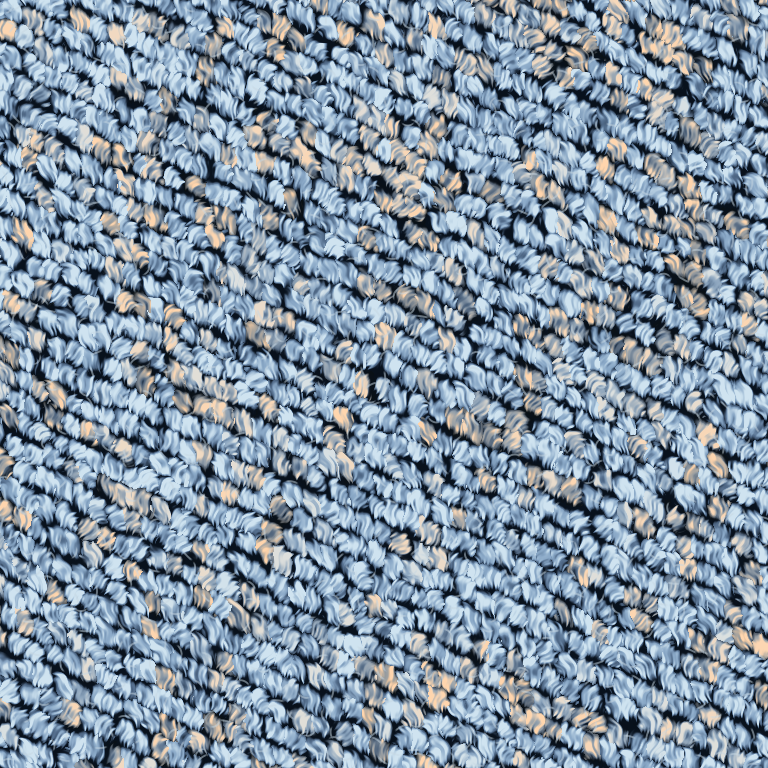
A three.js fragment shader for this texture:

```glsl
varying vec2 vUv;

const vec2 TUFT_SIZE = vec2(0.0235, 0.0315);
const float ROW_SLOPE = 0.43;
const vec3 GAP = vec3(0.03, 0.065, 0.11);
const vec3 DENIM = vec3(0.32, 0.42, 0.54);
const vec3 SKY = vec3(0.54, 0.66, 0.78);
const vec3 PALE = vec3(0.81, 0.89, 0.94);
const vec3 WARM_TINT = vec3(1.24, 0.94, 0.72);

float hash(vec2 p, float seed) {
  vec3 q = fract(vec3(p.xyx) * 0.1031 + seed * 0.137);
  q += dot(q, q.yzx + 33.33);
  return fract((q.x + q.y) * q.z);
}

float noise(vec2 p, float seed) {
  vec2 cell = floor(p);
  vec2 f = fract(p);
  f *= f * (3.0 - 2.0 * f);
  float low = mix(hash(cell, seed), hash(cell + vec2(1.0, 0.0), seed), f.x);
  float high = mix(hash(cell + vec2(0.0, 1.0), seed), hash(cell + 1.0, seed), f.x);
  return mix(low, high, f.y);
}

vec2 rotate(vec2 p, float angle) {
  float c = cos(angle);
  float s = sin(angle);
  return vec2(c * p.x - s * p.y, s * p.x + c * p.y);
}

// Slow layered waves that make the rows wander
vec2 wander(vec2 p) {
  return vec2(sin(p.y * 23.0 + 3.0 * sin(p.x * 9.0)),
              sin(p.x * 17.0 + 2.0 * sin(p.y * 13.0)) + 0.5 * sin(p.x * 41.0 - p.y * 29.0));
}

// Irregular yarn filaments running along y, about -1 to 1
float strands(vec2 p, float seed) {
  p.x += 0.0016 * sin(p.y * 230.0 + seed * 5.0);
  float fine = noise(p / vec2(0.0029, 0.0125) + 60.0, seed);
  float coarse = noise(p / vec2(0.0056, 0.0105) + 90.0, seed + 3.0);
  return 1.25 * (fine - 0.5) + 0.95 * (coarse - 0.5);
}

// 0 at the heart of a tuft, 1 at its rim
float tuftRim(vec2 p, vec2 radius) {
  vec2 q = pow(abs(p) / radius, vec2(2.4));
  return pow(q.x + q.y, 0.417);
}

vec3 yarnColor(float tone, float warmth) {
  vec3 color = mix(GAP, DENIM, smoothstep(0.0, 0.38, tone));
  color = mix(color, SKY, smoothstep(0.34, 0.64, tone));
  color = mix(color, PALE, smoothstep(0.60, 0.93, tone));
  return color * mix(vec3(1.0), WARM_TINT, warmth);
}

// Topmost tuft: x = tone, y = warmth
vec2 pile(vec2 p) {
  vec2 grid = vec2(p.x, p.y + ROW_SLOPE * p.x) / TUFT_SIZE;
  vec2 base = floor(grid);
  float top = -10.0;
  vec2 result = vec2(0.0);
  for (int j = -1; j <= 1; j++) {
    for (int i = -1; i <= 1; i++) {
      vec2 id = base + vec2(float(i), float(j));
      vec2 jitter = vec2(hash(id, 1.0), hash(id, 2.0)) - 0.5;
      float stagger = 0.5 * mod(id.y, 2.0) - 0.25;
      vec2 local = grid - id - 0.5 - jitter * vec2(0.46, 0.26);
      local.x -= stagger;
      vec2 offset = local * TUFT_SIZE;
      offset.y -= ROW_SLOPE * offset.x;

      float lean = 0.2 + 1.5 * (hash(id, 3.0) - 0.5) + 18.0 * offset.x;
      float yarn = strands(rotate(offset, lean), 20.0 * hash(id, 4.0));
      vec2 radius = vec2(0.70, 0.56) * mix(0.88, 1.10, hash(id, 5.0));
      float rise = 1.0 - tuftRim(local, radius) + 0.30 * yarn;
      float height = rise + 0.2 * hash(id, 6.0);

      if (height > top) {
        top = height;
        float shade = 0.72 + 0.46 * yarn + 0.20 * (hash(id, 7.0) - 0.5) + 0.10 * local.y;
        float warmth = smoothstep(0.60, 1.0, hash(id, 8.0));
        result.x = (shade - 0.05 * warmth) * smoothstep(-0.07, 0.46, rise);
        result.y = warmth * clamp(0.7 + 0.8 * yarn, 0.0, 1.0);
      }
    }
  }
  return result;
}

// Stray curled filaments lying over the pile
float looseFibers(vec2 p, float cell) {
  vec2 base = floor(p / cell);
  float cover = 0.0;
  for (int j = -1; j <= 1; j++) {
    for (int i = -1; i <= 1; i++) {
      vec2 id = base + vec2(float(i), float(j));
      vec2 center = (id + vec2(hash(id, 11.0), hash(id, 12.0))) * cell;
      vec2 q = rotate(p - center, 6.283 * hash(id, 13.0)) / cell;
      float curve = (hash(id, 14.0) - 0.5) * 2.2;
      float distanceToFiber = abs(q.y - curve * q.x * q.x) * cell;
      float line = 1.0 - smoothstep(0.0004, 0.0021, distanceToFiber);
      float ends = 1.0 - smoothstep(0.22, 0.45, abs(q.x));
      cover = max(cover, line * ends * step(0.35, hash(id, 15.0)));
    }
  }
  return cover;
}

void main() {
  vec2 p = vUv + 0.0035 * wander(vUv);
  vec2 tuft = pile(p);
  vec3 color = yarnColor(tuft.x, tuft.y);
  color = mix(color, yarnColor(0.84, 0.1), 0.5 * looseFibers(vUv, 0.021));
  gl_FragColor = vec4(color, 1.0);
}
```
